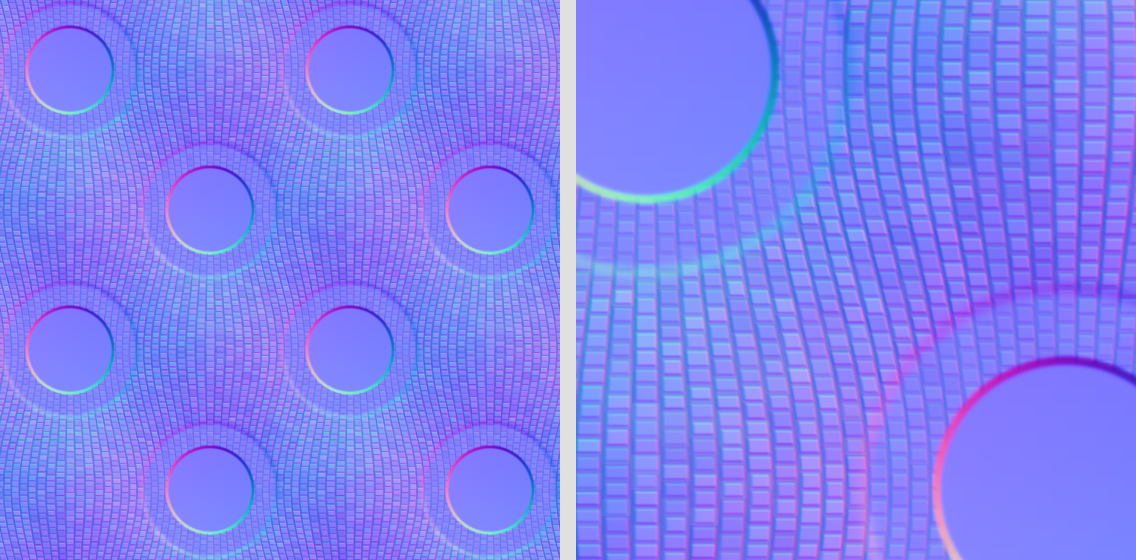
Left: the whole. Right: its middle third, enlarged.
This texture map is drawn by a three.js fragment shader. Its source:

```glsl
varying vec2 vUv;

#define TILES 2.0              // pattern periods across and up
#define BRICKS vec2(38.0, 48.0) // weave columns and rows per period
#define BUTTON_RADIUS 0.154
#define RING_RADIUS 0.241
#define BUTTON_EDGE 1.7        // tilt of the button rim
#define RING_EDGE 0.34         // tilt of the outer crease
#define CUSHION_TILT 0.185
#define PINCH 0.041            // sideways pull of the columns
#define WEAVE_DEPTH 0.0015
#define BRICK_TILT 0.14
#define SHADE vec3(0.14, 0.13, 0.13)
#define TAU 6.2831853

float hash(vec2 p) {
  return fract(sin(dot(p, vec2(12.9898, 78.233))) * 43758.5453);
}

// Weave coordinates: columns crowd near buttons and spread between them
vec2 weaveCoord(vec2 p) {
  p.x += PINCH * cos(TAU * p.x) * sin(TAU * p.y);
  vec2 w = p * BRICKS;
  w.y += 0.5 * mod(floor(w.x), 2.0);
  return w;
}

vec2 brickId(vec2 w) {
  return mod(floor(w), BRICKS);
}

// Height of the brick weave, from 0 in the grooves to about 1
float weaveHeight(vec2 p) {
  vec2 w = weaveCoord(p);
  vec2 id = brickId(w);
  vec2 f = fract(w);
  vec2 border = min(f, 1.0 - f);
  vec2 gap = 0.10 * vec2(hash(id + 13.0), hash(id + 53.0));
  vec2 rise = smoothstep(gap, gap + vec2(0.17, 0.19), border);
  float strand = smoothstep(0.0, 0.18, border.x) * mix(0.7, 1.2, hash(vec2(id.x, 7.0)));
  float brick = mix(0.5, 1.25, hash(id)) * rise.x * rise.y;
  return 0.45 * strand + 0.55 * brick;
}

// Offset from the nearest button centre
vec2 buttonOffset(vec2 p) {
  vec2 a = fract(p - vec2(0.25, 0.75) + 0.5) - 0.5;
  vec2 b = fract(p - vec2(0.75, 0.25) + 0.5) - 0.5;
  return dot(a, a) < dot(b, b) ? a : b;
}

float crease(float distance, float width) {
  float x = distance / width;
  return exp(-x * x);
}

void main() {
  vec2 p = vUv * TILES;
  vec2 offset = buttonOffset(p);
  float r = length(offset);
  vec2 inward = -offset / max(r, 0.0001);
  float outsideButton = smoothstep(BUTTON_RADIUS - 0.003, BUTTON_RADIUS + 0.007, r);
  float outsideRing = smoothstep(RING_RADIUS - 0.02, RING_RADIUS + 0.02, r);

  // Padded cushion between the buttons
  vec2 s = sin(TAU * p);
  vec2 c = cos(TAU * p);
  vec2 tilt = -CUSHION_TILT * vec2(c.x * s.y, s.x * c.y) * mix(0.25, 1.0, outsideRing);

  // Shallow dished button, its rim and the crease around it
  tilt = mix(inward * 0.07 * r / BUTTON_RADIUS, tilt, outsideButton);
  tilt += inward * BUTTON_EDGE * crease(r - BUTTON_RADIUS, 0.0046);
  tilt += inward * RING_EDGE * crease(r - RING_RADIUS, 0.009);

  // Woven bricks, flatter inside the crease
  float weave = outsideButton * mix(0.55, 1.0, outsideRing);
  vec2 e = vec2(0.0011, 0.0);
  vec2 slope = vec2(weaveHeight(p + e.xy) - weaveHeight(p - e.xy),
                    weaveHeight(p + e.yx) - weaveHeight(p - e.yx)) / (2.0 * e.x);
  vec2 id = brickId(weaveCoord(p));
  vec2 lean = vec2(hash(id + 31.0), hash(id + 67.0)) - 0.5;
  tilt += weave * (BRICK_TILT * lean - WEAVE_DEPTH * slope);

  // Encode the normal; darken grooves and lift raised bricks
  vec3 normal = normalize(vec3(tilt, 1.0));
  vec3 color = 0.5 + 0.5 * normal;
  float raised = weaveHeight(p) - 0.6;
  color += weave * SHADE * vec3(raised, raised, min(raised - 0.2, 0.0));
  gl_FragColor = vec4(color, 1.0);
}
```
